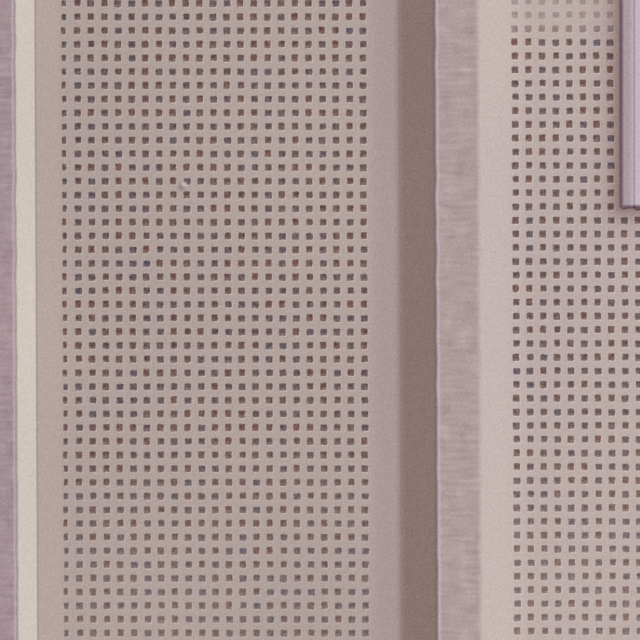
Give the GLSL for this texture, as a three.js fragment shader.

```glsl
// Painted metal wall: two perforated panels between folded strips, with a bracket at upper right.
varying vec2 vUv;

const vec2 PITCH = vec2(0.02125, 0.02139);
const vec2 LEFT_ORIGIN = vec2(0.1015, 0.0109);
const vec2 RIGHT_ORIGIN = vec2(0.8065, 0.0140);
const float LEFT_COLUMNS = 23.0;
const float RIGHT_COLUMNS = 10.0;
const vec2 HOLE_HALF = vec2(0.0050, 0.0052);
const float HOLE_ROUND = 0.0021;
const float SOFT = 0.0016;
const float LEAN = 0.0045;
const float GRAIN = 0.045;

const vec3 PAINT = vec3(0.695, 0.635, 0.615);
const vec3 PAINT_LIGHT = vec3(0.765, 0.705, 0.690);
const vec3 MARGIN = vec3(0.715, 0.645, 0.625);
const vec3 MAUVE = vec3(0.665, 0.590, 0.590);
const vec3 CREAM = vec3(0.815, 0.775, 0.735);
const vec3 RECESS = vec3(0.540, 0.455, 0.435);
const vec3 HOLE = vec3(0.415, 0.330, 0.325);
const vec3 EDGE_DARK = vec3(0.430, 0.345, 0.385);
const vec3 EDGE_LIGHT = vec3(0.765, 0.710, 0.755);

vec2 hash2(vec2 p) {
  vec3 h = fract(p.xyx * vec3(0.1031, 0.1030, 0.0973));
  h += dot(h, h.yzx + 33.33);
  return fract((h.xx + h.yz) * h.zy);
}

float corner(vec2 cell, vec2 f, vec2 o) {
  return dot(hash2(cell + o) * 2.0 - 1.0, f - o);
}

float gradientNoise(vec2 p) {
  vec2 i = floor(p), f = fract(p);
  vec2 u = f * f * f * (f * (f * 6.0 - 15.0) + 10.0);
  float low = mix(corner(i, f, vec2(0.0)), corner(i, f, vec2(1.0, 0.0)), u.x);
  float high = mix(corner(i, f, vec2(0.0, 1.0)), corner(i, f, vec2(1.0)), u.x);
  return mix(low, high, u.y);
}

float after(float x, float start) { return smoothstep(start - SOFT, start + SOFT, x); }
float band(float x, float a, float b) { return after(x, a) - after(x, b); }
float line(float x, float at, float width) { return exp(-pow((x - at) / width, 2.0)); }

float boxDistance(vec2 p, vec2 halfSize, float radius) {
  vec2 d = abs(p) - halfSize + radius;
  return length(max(d, 0.0)) + min(max(d.x, d.y), 0.0) - radius;
}

// Adds one grid of irregular punched holes with pale lower-right rims.
vec3 perforate(vec3 color, vec2 p, vec2 origin, float columns, float fade) {
  vec2 grid = (p - origin) / PITCH;
  vec2 cell = floor(grid + 0.5);
  float inside = step(-0.5, cell.x) * step(cell.x, columns - 0.5);
  vec2 rnd = hash2(cell + origin * 900.0 + 70.0);
  vec2 local = (grid - cell) * PITCH + (rnd - 0.5) * 0.0013;
  vec2 size = HOLE_HALF * (0.92 + 0.16 * rnd.yx);
  size.x *= columns == LEFT_COLUMNS && cell.x < 0.5 ? 0.65 : 1.0;
  float wobble = gradientNoise(p * 220.0) * 0.0012;
  float d = boxDistance(local, size, HOLE_ROUND) + wobble;
  float rimD = boxDistance(local - vec2(0.0014, -0.0018), size, HOLE_ROUND);
  float mask = 1.0 - smoothstep(-SOFT, SOFT, d);
  float rim = (1.0 - smoothstep(-SOFT, SOFT, rimD)) * (1.0 - mask);
  vec3 tint = vec3(0.05, 0.01, -0.02) * (rnd.x - 0.5) + vec3(-0.02, 0.03, 0.06) * (rnd.y - 0.4);
  vec3 holeColor = HOLE + tint + 0.13 * gradientNoise(p * 190.0 + 9.0);
  holeColor += 0.07 * smoothstep(0.001, -0.005, local.y);
  color += 0.07 * rim * inside * fade;
  return mix(color, holeColor, mask * inside * fade);
}

// Fine horizontal ridges and sparse creases in thick paint.
float wrinkles(vec2 p) {
  float ridges = gradientNoise(vec2(p.x * 24.0, p.y * 150.0));
  float crease = gradientNoise(vec2(p.x * 45.0, p.y * 32.0) + 4.0);
  return 0.06 * ridges + 0.06 * crease * smoothstep(0.05, 0.3, abs(crease));
}

void main() {
  vec2 p = vUv;
  p.x += LEAN * (p.y - 0.5);
  float x = p.x;
  float strip = x + 0.0025 * gradientNoise(vec2(3.0, p.y * 24.0));

  // Vertical folds from left to right
  vec3 color = MAUVE + wrinkles(p) - vec3(0.02, 0.03, 0.01);
  color = mix(color, CREAM, after(strip, 0.0245));
  color = mix(color, MARGIN, after(x, 0.057));
  color = mix(color, PAINT, smoothstep(0.085, 0.105, x));
  color = mix(color, MAUVE, smoothstep(0.565, 0.600, x));
  color = mix(color, RECESS, smoothstep(0.614, 0.634, x));
  color = mix(color, MAUVE + 0.02 + wrinkles(p + 3.0), after(strip, 0.682));
  color = mix(color, PAINT_LIGHT + 0.015, smoothstep(0.743, 0.754, strip));
  color = mix(color, PAINT_LIGHT - 0.025, smoothstep(0.780, 0.840, x));

  // Fold edges
  color = mix(color, EDGE_LIGHT, 0.6 * line(strip, 0.0215, 0.002) + 0.65 * line(strip, 0.685, 0.0025));
  color = mix(color, EDGE_DARK, 0.35 * line(strip, 0.0255, 0.0015) + 0.3 * line(strip, 0.680, 0.003));
  color = mix(color, RECESS, 0.45 * line(x, 0.057, 0.0015) + 0.4 * line(x, 0.626, 0.0018));

  // Perforations, paler near the bottom and the top of the right panel
  float fade = mix(0.78, 1.0, smoothstep(0.0, 0.45, p.y));
  color = perforate(color, p, LEFT_ORIGIN, LEFT_COLUMNS, fade);
  color = perforate(color, p, RIGHT_ORIGIN, RIGHT_COLUMNS, fade * mix(0.92, 0.35, smoothstep(0.93, 0.97, p.y)));

  // Chipped paint
  vec2 chip = vUv - vec2(0.284, 0.708);
  color = mix(color, EDGE_DARK, 0.6 * exp(-dot(chip, chip) / 0.00003));
  chip -= vec2(0.004, 0.004);
  color = mix(color, CREAM, 0.9 * exp(-dot(chip, chip) / 0.00002));

  // Bracket and its shadow
  float bracketD = boxDistance(vUv - vec2(1.068, 0.877), vec2(0.100, 0.203), 0.004);
  color *= 1.0 - vec3(0.24, 0.32, 0.31) * exp(-max(bracketD, 0.0) / 0.017);
  vec3 bracket = mix(MAUVE + vec3(0.0, 0.01, 0.04), EDGE_LIGHT, smoothstep(0.980, 0.994, vUv.x));
  bracket = mix(EDGE_DARK, bracket, smoothstep(0.002, 0.008, -bracketD));
  bracket -= 0.12 * line(vUv.x, 0.991, 0.0015);
  color = mix(color, bracket, 1.0 - after(bracketD, 0.0));

  // Uneven light and surface grain
  color += vec3(0.025, 0.022, 0.018) * gradientNoise(vUv * 3.0 + 8.0);
  color += GRAIN * gradientNoise(vUv * 260.0) + 0.015 * gradientNoise(vUv * 90.0);
  gl_FragColor = vec4(clamp(color, 0.0, 1.0), 1.0);
}
```
